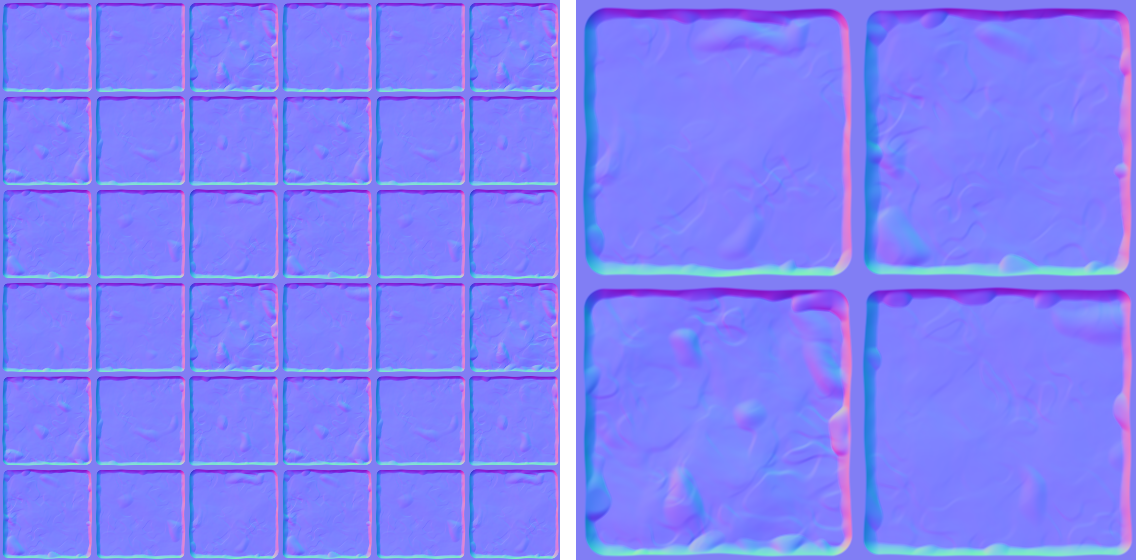
Left: the whole. Right: its middle third, enlarged.
This texture map is drawn by a Shadertoy shader. Its source:

```glsl
// Tangent-space normal map of worn square stone tiles set in flat grout.
// A wrapping height field (rounded bevels, chips, flaky relief) is built per
// tile, then its slope is encoded as colour with green pointing down.

const float TILES = 6.0;              // tiles across and down
const float PERIOD = 3.0;             // tiles before the wear repeats
const vec2  OFFSET = vec2(0.006, -0.008);
const float HALF_TILE = 0.478;        // half a tile, in cells
const float BEVEL_WIDTH = 0.033;
const float BEVEL_HEIGHT = 0.034;
const float LEFT_SOFTENING = 0.3;     // the left bevel is broader
const float CHIP_WIDTH = 0.06;        // extra bevel where the rim is chipped
const float RELIEF = 0.019;           // broad unevenness of the face
const float RELIEF_GAIN = 0.37;       // share passed on to each finer octave
const float FLAKE_DEPTH = 0.0022;     // small steps broken from the face
const float DENT_DEPTH = 0.022;
const float SLOPE_STEP = 0.006;       // sampling distance, in cells
const vec3  GROUT = vec3(0.505, 0.495, 0.955);

float hash(vec2 p) {
    return fract(sin(dot(p, vec2(127.1, 311.7))) * 43758.547);
}

vec2 gradient(vec2 corner, float period, float seed) {
    float angle = 6.28318 * hash(mod(corner, period) + seed);
    return vec2(cos(angle), sin(angle));
}

// Gradient noise, about -0.7 to 0.7, wrapping every PERIOD cells.
float noise(vec2 p, float freq, float seed) {
    float period = PERIOD * freq;
    p *= freq;
    vec2 i = floor(p), f = p - i;
    vec2 u = f * f * f * (f * (f * 6.0 - 15.0) + 10.0);
    vec2 e = vec2(0.0, 1.0);
    float a = dot(gradient(i, period, seed), f);
    float b = dot(gradient(i + e.yx, period, seed), f - e.yx);
    float c = dot(gradient(i + e.xy, period, seed), f - e.xy);
    float d = dot(gradient(i + e.yy, period, seed), f - e.yy);
    return mix(mix(a, b, u.x), mix(c, d, u.x), u.y);
}

float roundBox(vec2 p, float halfSize, float radius) {
    vec2 q = abs(p) - halfSize + radius;
    return length(max(q, 0.0)) + min(max(q.x, q.y), 0.0) - radius;
}

// Signed distance to the tile outline: slightly uneven, corners vary per tile.
float tileDistance(vec2 p) {
    vec2 id = mod(floor(p), PERIOD);
    float radius = mix(0.035, 0.085, hash(id + 3.7));
    return roundBox(fract(p) - 0.5, HALF_TILE, radius) + 0.013 * (noise(p, 5.0, 1.3) + 0.2);
}

// Uneven face: rolling relief, faint broken flakes and a few dents.
float faceHeight(vec2 p, float wear) {
    vec2 warped = p + 0.05 * vec2(noise(p, 6.0, 11.3), noise(p, 6.0, 17.9));
    float height = 0.0, amplitude = RELIEF, freq = 2.0;
    for (int i = 0; i < 5; i++) {
        height += amplitude * noise(warped, freq, 21.1 + float(i));
        amplitude *= RELIEF_GAIN;
        freq *= 2.0;
    }
    for (int i = 0; i < 3; i++) {
        float seed = 31.7 + 5.3 * float(i);
        float patches = smoothstep(0.0, 0.35, noise(p, 4.0, seed + 2.0));
        float flake = noise(warped, 7.0 + 3.0 * float(i), seed);
        height += FLAKE_DEPTH * patches * smoothstep(-0.05, 0.15, flake);
    }
    height -= DENT_DEPTH * smoothstep(0.3, 0.62, noise(warped, 4.0, 53.9));
    return height * wear;
}

float tileHeight(vec2 p) {
    float wear = mix(0.45, 1.25, hash(mod(floor(p), PERIOD) + 8.1));
    float ragged = 1.0 + wear * (0.8 * noise(p, 6.0, 61.3) + 0.5 * noise(p, 14.0, 67.7));
    float chip = smoothstep(0.16, 0.5, noise(p, 7.0, 71.9));
    float left = LEFT_SOFTENING * (1.0 - smoothstep(0.05, 0.2, fract(p.x)));
    float width = BEVEL_WIDTH * (max(ragged, 0.45) + left) + CHIP_WIDTH * wear * chip;
    float rise = clamp(-tileDistance(p) / width, 0.0, 1.0);
    return BEVEL_HEIGHT * rise * (1.6 - 0.6 * rise) + rise * faceHeight(p, wear);
}

void mainImage(out vec4 fragColor, in vec2 fragCoord) {
    vec2 p = fragCoord / iResolution.xy * TILES - OFFSET;

    // Slope by central differences
    vec2 e = vec2(SLOPE_STEP, 0.0);
    vec2 slope = vec2(tileHeight(p + e.xy) - tileHeight(p - e.xy),
                      tileHeight(p + e.yx) - tileHeight(p - e.yx)) / (2.0 * SLOPE_STEP);

    // Encode the normal, green axis pointing down
    vec3 normal = normalize(vec3(-slope.x, slope.y, 1.0));
    vec3 color = 0.5 + 0.5 * normal;

    // Flat grout between the tiles
    float grout = smoothstep(-SLOPE_STEP, SLOPE_STEP, tileDistance(p));
    fragColor = vec4(mix(color, GROUT, grout), 1.0);
}
```
